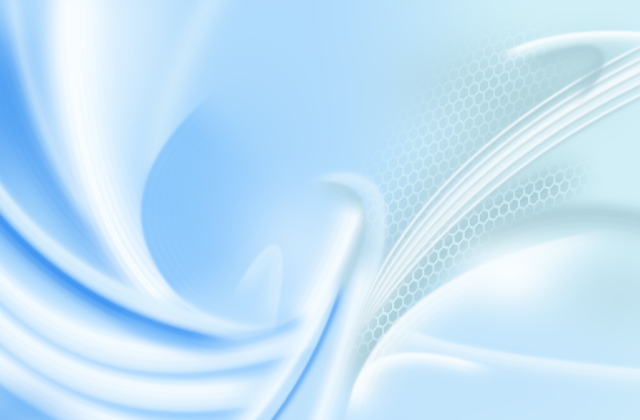
A Shadertoy shader for this background:

```glsl
const vec3 white = vec3(.97, .99, 1.);
const vec3 ice = vec3(.86, .94, .99);
const vec3 sky = vec3(.69, .86, .99);
const vec3 azure = vec3(.52, .77, .99);
const vec3 deep = vec3(.25, .59, .95);
const vec3 mint = vec3(.82, .94, .97);
const vec3 steel = vec3(.66, .8, .84);

vec2 p;
vec3 col;

// Soft elliptical patch of colour
void glow(vec3 ink, float alpha, vec2 center, vec2 radius) {
    vec2 q = (p - center) / radius;
    col = mix(col, ink, alpha * exp(-dot(q, q)));
}

// Silky coverage of a curve from a through m to c, with its own softness on each side
float fold(vec2 a, vec2 m, vec2 c, float leftWidth, float rightWidth) {
    const int steps = 24;
    vec2 b = 2. * m - .5 * (a + c), start = a;
    float nearest = 1e5, along = 0., side = 0.;
    for (int i = 1; i <= steps; i++) {
        float t = float(i) / float(steps);
        vec2 end = mix(mix(a, b, t), mix(b, c, t), t);
        vec2 e = end - start, v = p - start;
        float h = clamp(dot(v, e) / dot(e, e), 0., 1.);
        float d = length(v - e * h);
        if (d < nearest) {
            nearest = d;
            along = t + (h - 1.) / float(steps);
            side = e.x * v.y - e.y * v.x;
        }
        start = end;
    }
    float d = nearest / (side > 0. ? leftWidth : rightWidth);
    float silk = 1. + .05 * sin(nearest * 400.);
    return exp(-d * d) * silk * smoothstep(0., .17, along) * smoothstep(1., .83, along);
}

void ribbon(vec3 ink, float alpha, vec2 a, vec2 m, vec2 c, float leftWidth, float rightWidth) {
    col = mix(col, ink, alpha * fold(a, m, c, leftWidth, rightWidth));
}

// Outlines of a hexagonal grid with unit spacing
float honeycomb(vec2 q) {
    vec2 s = vec2(1., 1.732), h = s / 2.;
    vec2 a = mod(q, s) - h, b = mod(q + h, s) - h;
    vec2 g = abs(dot(a, a) < dot(b, b) ? a : b);
    return smoothstep(.34, .45, max(g.x, dot(g, h)));
}

void mainImage(out vec4 fragColor, in vec2 fragCoord) {
    p = fragCoord / iResolution.y;

    // Broad background tones
    col = mix(sky, mint, smoothstep(.7, 1.3, p.x));
    glow(azure, .75, vec2(.43, .48), vec2(.24, .28));
    glow(ice, .8, vec2(.28, .92), vec2(.15, .4));
    glow(deep, .65, vec2(-.02, .76), vec2(.12, .25));
    glow(white, .9, vec2(.18, .98), vec2(.06, .25));
    glow(ice, .8, vec2(.25, .1), vec2(.55, .19));
    glow(mix(sky, ice, .4), .9, vec2(1.2, .1), vec2(.42, .25));
    glow(white, .4, vec2(.7, .42), vec2(.13));
    glow(steel, .6, vec2(1.18, .79), vec2(.22, .11));

    // Upper left veils and the blue bowl
    ribbon(ice, .5, vec2(.56, 1.1), vec2(.42, .82), vec2(.36, .55), .04, .03);
    ribbon(deep, .55, vec2(-.04, 1.05), vec2(.1, .6), vec2(.44, .27), .05, .05);
    glow(sky, .7, vec2(.05, 1.), vec2(.1));
    ribbon(ice, .5, vec2(.02, 1.1), vec2(.09, .74), vec2(.24, .44), .02, .02);
    ribbon(white, .95, vec2(.17, 1.2), vec2(.22, .57), vec2(.47, .22), .085, .045);
    ribbon(azure, .8, vec2(.53, .79), vec2(.342, .51), vec2(.49, .24), .14, .007);
    ribbon(white, .45, vec2(.38, .33), vec2(.6, .215), vec2(.81, .34), .012, .004);

    // Sweeping bands at the lower left
    ribbon(ice, .9, vec2(-.12, .78), vec2(.17, .385), vec2(.7, .2), .012, .045);
    for (int i = 0; i < 3; i++) {
        float k = float(i);
        vec2 a = vec2(-.15, .54 - .13 * k);
        vec2 m = vec2(.25 - .04 * k, .19 - .075 * k);
        vec2 c = vec2(.82 - .14 * k, .25 - .15 * k);
        vec2 drop = vec2(-.01, -.06);
        ribbon(white, .85, a, m, c, .025, .04);
        ribbon(azure, .65, a + drop, m + drop, c + drop, .01, .025);
    }
    ribbon(deep, .95, vec2(-.16, .7), vec2(.17, .33), vec2(.6, .18), .012, .03);
    ribbon(azure, .6, vec2(.24, .27), vec2(.54, .18), vec2(.82, .32), .025, .02);
    glow(deep, .5, vec2(0.), vec2(.14, .08));

    // Silver folds with a slanted honeycomb inlay
    ribbon(steel, .55, vec2(.84, .25), vec2(1.13, .63), vec2(1.58, .9), .08, .03);
    ribbon(steel, .9, vec2(.83, .02), vec2(1.04, .39), vec2(1.45, .6), .06, .05);
    float inlay = .6 * fold(vec2(.88, .4), vec2(1.06, .69), vec2(1.36, 1.), .08, .1)
                + .8 * fold(vec2(.85, .12), vec2(1.08, .42), vec2(1.48, .6), .05, .05);
    col = mix(col, mint, inlay * honeycomb(vec2(p.x, .8 * p.y - .3 * p.x) / .024));

    // Central hook and its small petal
    ribbon(ice, .75, vec2(.72, .56), vec2(.905, .52), vec2(.83, .18), .012, .03);
    ribbon(steel, .5, vec2(.73, .56), vec2(.865, .5), vec2(.79, .25), .006, .03);
    ribbon(white, .9, vec2(.86, .53), vec2(.8, .37), vec2(.71, .2), .02, .045);
    ribbon(ice, .6, vec2(.54, .27), vec2(.66, .41), vec2(.64, .17), .005, .04);

    // Stems below the hook
    ribbon(white, .75, vec2(.53, -.08), vec2(.69, .125), vec2(.81, .35), .03, .01);
    ribbon(white, .75, vec2(.72, -.1), vec2(.8, .125), vec2(.88, .42), .02, .035);
    ribbon(deep, .6, vec2(.6, -.06), vec2(.73, .125), vec2(.82, .34), .004, .011);

    // Bright ribbon, its fine lines and the upper loop
    ribbon(white, .85, vec2(.83, .17), vec2(1.17, .6), vec2(1.72, .93), .025, .03);
    for (int i = 0; i < 5; i++) {
        float k = float(i) / 4.;
        vec2 a = vec2(.83, .17), c = vec2(1.7, .97 - .12 * k);
        vec2 m = vec2(1.11, .61) + vec2(.09, -.04) * k;
        ribbon(steel, .6, a, m, c, .003, .01);
        ribbon(white, .8, a, m + .006, c, .004, .004);
    }
    ribbon(white, .9, vec2(1.18, .86), vec2(1.39, .92), vec2(1.68, .9), .005, .018);
    ribbon(steel, .7, vec2(1.2, .83), vec2(1.42, .88), vec2(1.36, .74), .01, .03);

    // Pale flap at the lower right
    ribbon(white, .85, vec2(.82, -.04), vec2(1.01, .285), vec2(1.5, .46), .006, .06);
    ribbon(steel, .75, vec2(1.1, .4), vec2(1.38, .495), vec2(1.7, .42), .025, .045);
    glow(white, .95, vec2(1.22, .35), vec2(.11, .08));
    glow(steel, .3, vec2(1.48, .3), vec2(.13, .09));
    ribbon(white, .55, vec2(.95, .22), vec2(1.2, .155), vec2(1.7, .1), .008, .03);
    ribbon(white, .9, vec2(.84, .02), vec2(.93, .15), vec2(1.2, .11), .006, .025);

    fragColor = vec4(col, 1.);
}
```
